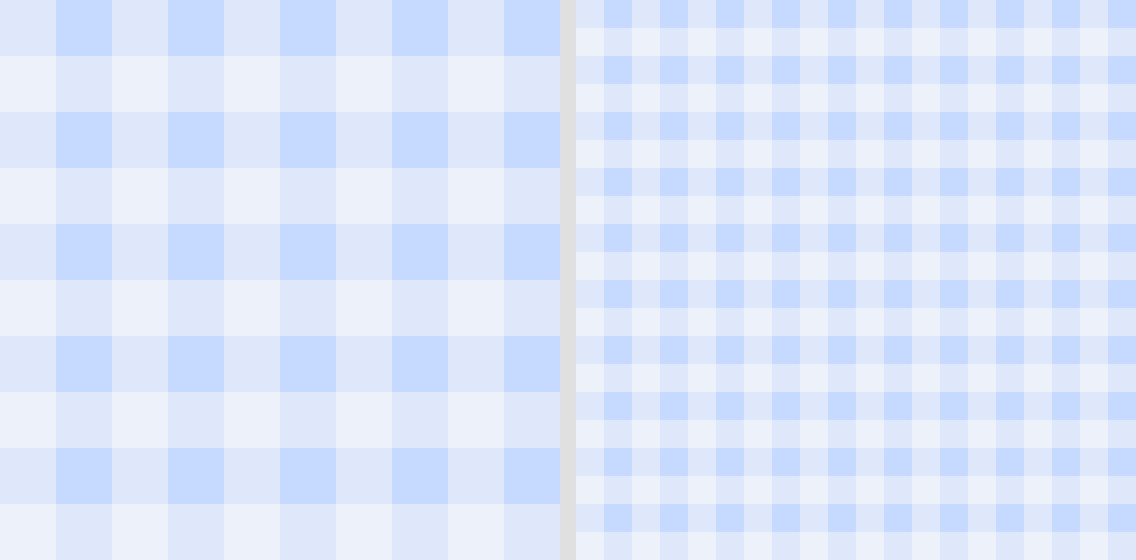
Left: one tile. Right: repeated 2 by 2.
Write a Shadertoy shader that draws this pattern.

```glsl
// Coverage of the bands filling the upper half of each unit period
vec2 bandCoverage(vec2 p, vec2 pixel) {
    vec2 edgeDistance = 0.25 - abs(fract(p - 0.25) - 0.5);
    return smoothstep(-0.5 * pixel, 0.5 * pixel, edgeDistance);
}

void mainImage(out vec4 fragColor, in vec2 fragCoord) {
    const float repeats = 5.0;
    vec2 pixel = repeats / iResolution.xy;
    vec2 band = bandCoverage(fragCoord * pixel, pixel);

    vec3 ground = vec3(0.925, 0.945, 0.980);
    vec3 singleBand = vec3(0.875, 0.910, 0.985);
    vec3 crossing = vec3(0.777, 0.851, 1.000);

    // Vertical bands crossed by horizontal bands
    vec3 color = mix(mix(ground, singleBand, band.x),
                     mix(singleBand, crossing, band.x), band.y);
    fragColor = vec4(color, 1.0);
}
```
